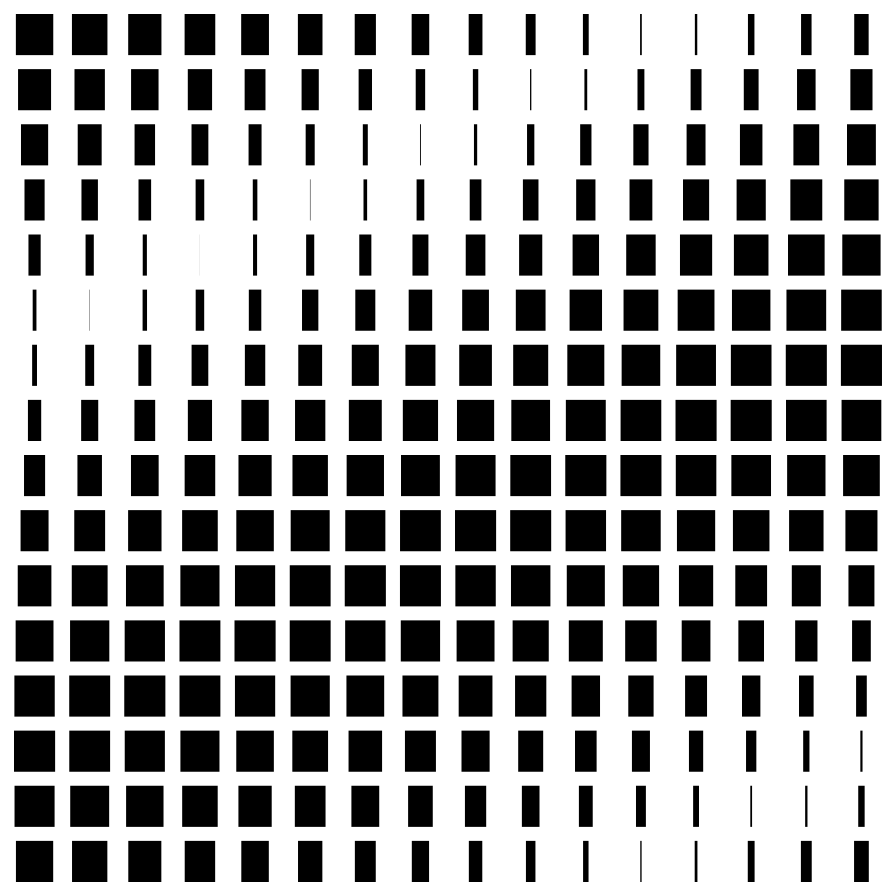
Give the GLSL for this pattern, as a Shadertoy shader.

```glsl
// A 16 by 16 grid of black bars on white, all of equal height.
// Each bar's width follows |sin| of a phase that grows along columns and rows,
// so narrow bars form slanted bands. Edges use exact box-filter coverage.

const float COUNT = 16.0;
const float GAP = 1.0 / 64.0;              // outer margin and space between rows
const float PITCH = (1.0 - GAP) / COUNT;   // distance between cell centres
const float SIDE = PITCH - GAP;            // bar height and widest bar width

const float PHASE_START = 2.0;
const vec2 PHASE_STEP = vec2(0.10, 0.21);  // per column, per row from the top

const vec3 PAPER = vec3(1.0);
const vec3 INK = vec3(0.0);

// Nearest cell, counted from the upper left
vec2 cellIndex(vec2 p, float firstCentre) {
    return clamp(floor((p - firstCentre) / PITCH + 0.5), 0.0, COUNT - 1.0);
}

// Width of a bar as a fraction of its cell side
float waveWidth(vec2 cell, float start, vec2 stepSize) {
    return abs(sin(start + dot(cell, stepSize)));
}

// Fraction of a square pixel covered by a centred box
float boxCoverage(vec2 offset, vec2 halfSize, float pixel) {
    vec2 low = max(offset - 0.5 * pixel, -halfSize);
    vec2 high = min(offset + 0.5 * pixel, halfSize);
    vec2 overlap = max(high - low, 0.0) / pixel;
    return overlap.x * overlap.y;
}

void mainImage(out vec4 fragColor, in vec2 fragCoord) {
    // Centred square canvas with y pointing down
    float pixel = 1.0 / min(iResolution.x, iResolution.y);
    vec2 p = (fragCoord - 0.5 * iResolution.xy) * pixel;
    p = vec2(p.x, -p.y) + 0.5;

    // Bar of the current cell
    float firstCentre = GAP + 0.5 * SIDE;
    vec2 cell = cellIndex(p, firstCentre);
    vec2 offset = p - firstCentre - cell * PITCH;
    float width = waveWidth(cell, PHASE_START, PHASE_STEP);
    vec2 halfSize = 0.5 * SIDE * vec2(width, 1.0);

    float ink = boxCoverage(offset, halfSize, pixel);
    fragColor = vec4(mix(PAPER, INK, ink), 1.0);
}
```
